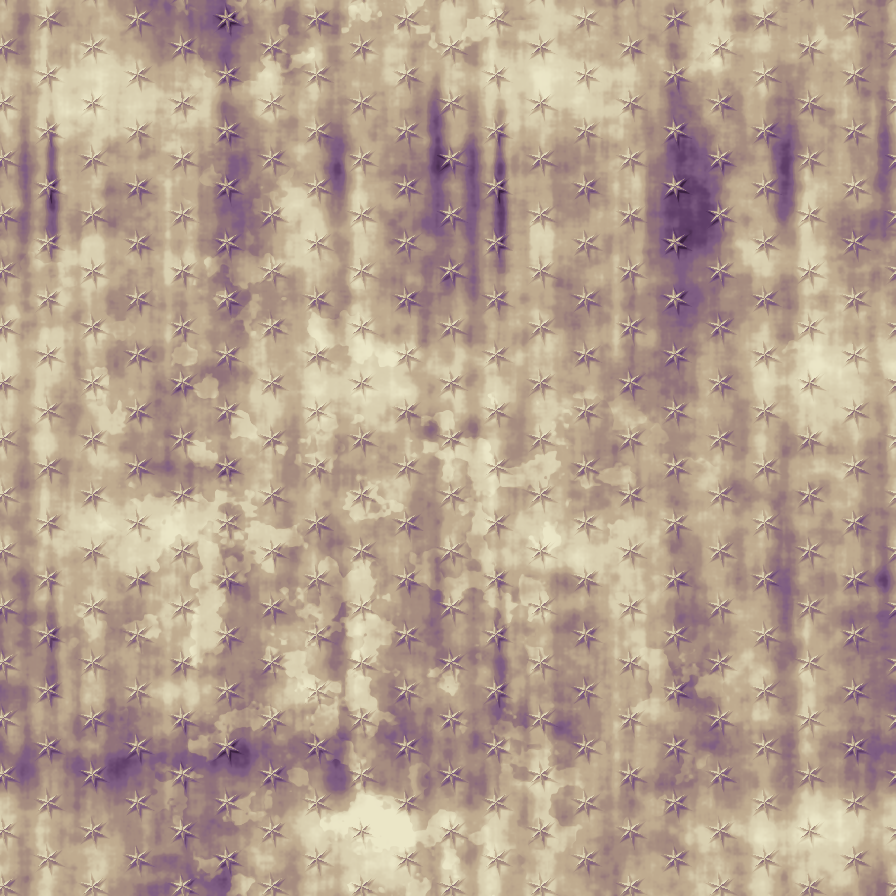
Reproduce this pattern procedurally as a three.js fragment shader.

```glsl
// Worn plaster with violet stains, pale bleached clouds and embossed six-point stars.
// All layers add up to one tone value, which a colour ramp turns into ink and cream.
// Stars sit on a staggered lattice; every noise wraps, so the square tiles.
#define STAR_GRID vec2(10.0, 16.0)
#define STAR_ORIGIN vec2(0.534, 0.667)
#define STAR_RADIUS 0.0128
#define STAR_WAIST 0.36
#define STAR_TILT 0.17
#define STAIN_REPEATS 2.0
#define BASE_TONE 0.655
#define EDGE 0.0011
#define SECTOR 1.0471976

varying vec2 vUv;

float hash(vec2 p) {
  return fract(sin(dot(p, vec2(127.1, 311.7))) * 43758.5453);
}

// Value noise that wraps after a whole number of cells
float noise(vec2 p, vec2 period, float seed) {
  vec2 i = floor(p), f = fract(p);
  f = f * f * (3.0 - 2.0 * f);
  vec2 a = mod(i, period) + seed, b = mod(i + 1.0, period) + seed;
  return mix(mix(hash(a), hash(vec2(b.x, a.y)), f.x),
             mix(hash(vec2(a.x, b.y)), hash(b), f.x), f.y);
}

// Layered noise, centred on zero
float fbm(vec2 p, vec2 period, float seed) {
  float sum = 0.0, amp = 0.5;
  for (int i = 0; i < 4; i++) {
    sum += amp * (noise(p, period, seed) - 0.5);
    p *= 2.0;
    period *= 2.0;
    seed += 17.3;
    amp *= 0.55;
  }
  return sum;
}

// Soft spot that wraps around the unit square
float blotch(vec2 p, vec2 centre, vec2 size) {
  vec2 d = (fract(p - centre + 0.5) - 0.5) / size;
  return exp(-dot(d, d));
}

// Star: x = signed distance, y = light on the facet (-1 to 1)
vec2 star(vec2 p) {
  float angle = atan(p.y, p.x) - SECTOR * 0.5 - STAR_TILT;
  float arm = floor(angle / SECTOR + 0.5) * SECTOR;
  float side = angle - arm;
  vec2 q = length(p) * vec2(cos(side), abs(sin(side))) / STAR_RADIUS;
  vec2 waist = STAR_WAIST * vec2(cos(SECTOR * 0.5), sin(SECTOR * 0.5));
  vec2 n = normalize(vec2(waist.y, 1.0 - waist.x));
  float facing = arm + SECTOR * 0.5 + STAR_TILT + sign(side) * atan(n.y, n.x);
  return vec2(dot(q - vec2(1.0, 0.0), n) * STAR_RADIUS, cos(facing - 2.1));
}

// Bleached clouds and dark drips shared by each stain repeat
float stains(vec2 uv) {
  vec2 q = fract(uv * STAIN_REPEATS);
  float fray = fbm(uv * 12.0, vec2(6.0), 3.0);
  vec2 w = q + vec2(0.10, 0.05) * fray;
  float pale = blotch(w, vec2(0.28, 0.79), vec2(0.20, 0.075))
             + blotch(w, vec2(0.82, 0.155), vec2(0.17, 0.085))
             + 0.55 * blotch(w, vec2(0.70, 0.46), vec2(0.09, 0.06));
  w = q + vec2(0.015, 0.12) * fray;
  float drip = blotch(w, vec2(0.053, 0.55), vec2(0.018, 0.22))
             + blotch(w, vec2(0.115, 0.57), vec2(0.014, 0.20))
             + blotch(w, vec2(0.757, 0.65), vec2(0.028, 0.14))
             + blotch(w, vec2(0.975, 0.64), vec2(0.022, 0.14))
             + 0.8 * blotch(w, vec2(0.51, 0.50), vec2(0.045, 0.36));
  float strength = mix(0.14, 0.27, smoothstep(0.35, 0.65, uv.y));
  return 0.20 * pale - strength * drip;
}

// Colour from deep violet through taupe to cream
vec3 ramp(float t) {
  vec3 c = mix(vec3(0.23, 0.13, 0.25), vec3(0.38, 0.25, 0.41), smoothstep(0.14, 0.28, t));
  c = mix(c, vec3(0.50, 0.37, 0.51), smoothstep(0.28, 0.41, t));
  c = mix(c, vec3(0.57, 0.45, 0.48), smoothstep(0.41, 0.49, t));
  c = mix(c, vec3(0.65, 0.55, 0.50), smoothstep(0.49, 0.57, t));
  c = mix(c, vec3(0.75, 0.67, 0.56), smoothstep(0.57, 0.68, t));
  c = mix(c, vec3(0.85, 0.81, 0.69), smoothstep(0.68, 0.80, t));
  return mix(c, vec3(0.92, 0.90, 0.78), smoothstep(0.80, 0.96, t));
}

void main() {
  vec2 uv = vUv;
  float cloud = fbm(uv * 5.0, vec2(5.0), 41.0);
  float grain = fbm(uv * 48.0, vec2(48.0), 7.0);
  float tone = BASE_TONE + stains(uv) + 0.20 * cloud + 0.26 * grain;

  // Vertical runs and horizontal brushing
  tone += 0.38 * fbm(uv * vec2(40.0, 4.0), vec2(20.0, 2.0), 11.0);
  tone += 0.20 * fbm(uv * vec2(8.0, 40.0), vec2(8.0, 40.0), 23.0);

  // Broad violet stains that occur once
  vec2 w = uv + vec2(0.05, 0.06) * cloud + 0.02 * grain;
  tone -= 0.21 * blotch(w, vec2(0.22, 0.145), vec2(0.34, 0.05));
  tone -= 0.15 * blotch(w, vec2(0.77, 0.77), vec2(0.06, 0.11));
  tone -= 0.14 * blotch(w, vec2(0.25, 0.98), vec2(0.09, 0.06));

  // Flaked paint
  float chips = smoothstep(0.07, 0.13, fbm(uv * 30.0, vec2(30.0), 61.0));
  tone += 0.13 * chips * smoothstep(-0.02, 0.12, fbm(uv * 4.0, vec2(4.0), 83.0));

  // Two interleaved lattices of embossed stars with soft shadows
  for (int i = 0; i < 2; i++) {
    vec2 cell = uv * STAR_GRID - STAR_ORIGIN + 0.5 * float(i);
    vec2 p = (fract(cell + 0.5) - 0.5) / STAR_GRID;
    float shadow = star(p - vec2(0.0016, -0.0026)).x;
    tone -= 0.20 * (1.0 - smoothstep(-0.0015, 0.0025, shadow));
    vec2 s = star(p);
    float face = mix(0.70, tone, 0.25) + 0.20 * s.y + 0.08 * grain;
    tone = mix(tone, face, 1.0 - smoothstep(-EDGE, EDGE, s.x));
  }
  gl_FragColor = vec4(ramp(tone), 1.0);
}
```
